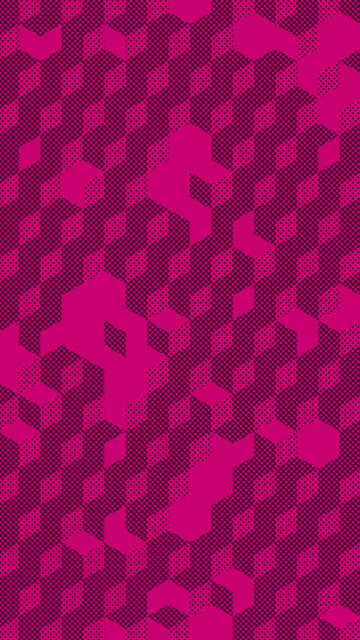
Give the GLSL for this pattern, as a Shadertoy shader.

```glsl
float hash(vec2 p) {
    vec3 q = fract(vec3(p.xyx) * vec3(0.1031, 0.1030, 0.0973));
    q += dot(q, q.yzx + 33.33);
    return fract((q.x + q.y) * q.z);
}

float valueNoise(vec2 p) {
    vec2 i = floor(p), f = fract(p);
    f = f * f * (3.0 - 2.0 * f);
    return mix(mix(hash(i), hash(i + vec2(1, 0)), f.x),
               mix(hash(i + vec2(0, 1)), hash(i + vec2(1, 1)), f.x), f.y);
}

// Offset from the centre of the nearest pointed-top hexagon of width 1
vec2 hexOffset(vec2 p) {
    vec2 period = vec2(1.0, sqrt(3.0));
    vec2 a = p - period * round(p / period);
    vec2 b = p - period * (floor(p / period) + 0.5);
    return dot(a, a) < dot(b, b) ? a : b;
}

vec3 cubePattern(vec2 uv) {
    const vec3 solidPink = vec3(0.79, 0.0, 0.44);
    const vec3 dottedPink = vec3(0.875, 0.0, 0.485);
    const vec3 plum = vec3(0.245, 0.0, 0.168);

    vec2 p = (uv - vec2(0.1116, 1.4708)) / 0.1188;
    vec2 q = hexOffset(p);
    vec2 cube = round((p - q) * vec2(2.0, 2.0 / sqrt(3.0))) + 60.0;

    // Faces of each cube: 0 top, 1 left, 2 right
    float face = q.y > abs(q.x) / sqrt(3.0) ? 0.0 : (q.x < 0.0 ? 1.0 : 2.0);

    // Flat faces gather in small clusters, with some whole cubes
    float cluster = valueNoise(cube * vec2(0.41, 0.73) + 3.7);
    float chance = mix(0.05, 0.55, smoothstep(0.55, 0.9, cluster));
    bool flatFace = hash(cube + vec2(face * 37.0, face * 91.0)) < chance;
    bool flatCube = hash(cube + 317.0) < 0.04;
    if (flatFace || flatCube) return solidPink;

    // Diagonal halftone: small dots on the lit face, large on the others
    vec2 grid = mat2(1, -1, 1, 1) * p / 0.125;
    float radius = face == 2.0 ? 0.315 : 0.445;
    return length(grid - round(grid)) < radius ? plum : dottedPink;
}

void mainImage(out vec4 fragColor, in vec2 fragCoord) {
    // Average a 4 by 4 grid of samples for smooth edges
    vec3 sum = vec3(0.0);
    for (int i = 0; i < 16; i++) {
        vec2 jitter = (vec2(i % 4, i / 4) + 0.5) / 4.0 - 0.5;
        sum += cubePattern((fragCoord + jitter) / iResolution.x);
    }
    fragColor = vec4(sum / 16.0, 1.0);
}
```
